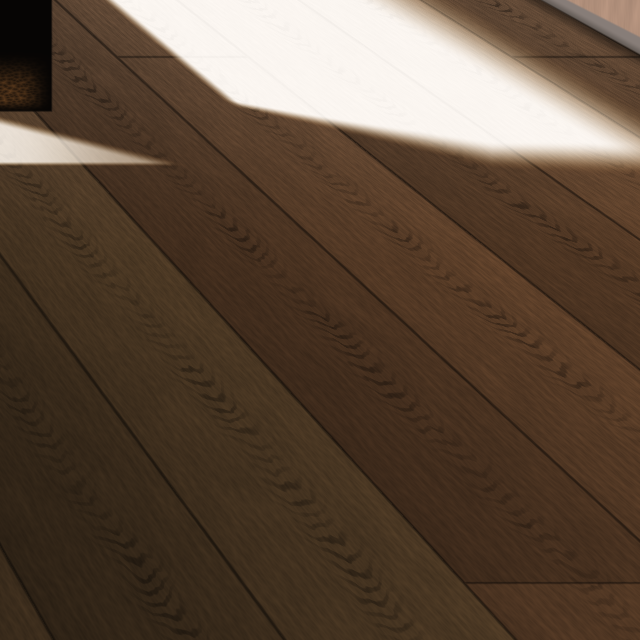
Reproduce this texture procedurally as a WebGL 2 fragment shader.

```glsl
#version 300 es
precision highp float;
uniform vec2 u_resolution;
out vec4 fragColor;

vec2 hash2(vec2 c) {
  vec2 h = vec2(dot(c, vec2(127.1, 311.7)), dot(c, vec2(269.5, 183.3)));
  return fract(sin(h) * 43758.5453);
}

// Distance to the nearest scattered point
float cellular(vec2 p) {
  vec2 cell = floor(p), f = fract(p);
  float nearest = 1.5;
  for (int j = -1; j <= 1; j++)
    for (int i = -1; i <= 1; i++) {
      vec2 o = vec2(i, j);
      nearest = min(nearest, length(o + hash2(cell + o) - f));
    }
  return nearest;
}

float waves(vec2 p) {
  float sum = 0.0, amp = 0.5;
  for (int i = 0; i < 4; i++) {
    sum += amp * sin(p.x + 1.7 * sin(p.y)) * cos(p.y * 0.8 + p.x * 0.4);
    p = mat2(1.5, 1.1, -1.1, 1.5) * p + 2.3;
    amp *= 0.6;
  }
  return sum;
}

// Signed distance to line ab, y pointing down; positive on the upper right
float side(vec2 p, vec2 a, vec2 b) {
  vec2 d = normalize(b - a), e = p - a;
  return d.y * e.x - d.x * e.y;
}

// Arched heartwood figure and straight pores; about 0 on average
float woodGrain(float u, float along, float board) {
  float drift = waves(vec2(along * 14.0 + board * 5.0, board * 3.1));
  float c = u - 0.56 - 0.06 * drift;
  float warp = waves(vec2(u * 13.0 + board * 9.0, along * 45.0));
  float arches = sin(along * 560.0 + c * c * 520.0 + warp * 4.5);
  float patches = 0.45 + 0.55 * smoothstep(-0.3, 0.3, waves(vec2(along * 32.0 + board, board * 7.0)));
  float heart = exp(-c * c * 130.0) * patches;
  float lines = sin(u * 115.0 + warp * 3.0 + 5.0 * drift);
  float pores = cellular(vec2(u * 75.0 + board * 17.0, along * 150.0)) - 0.5;
  float fibre = cellular(vec2(u * 38.0 - board * 11.0, along * 28.0)) - 0.5;
  float figure = -smoothstep(0.0, 0.9, arches) * heart * 0.24;
  return figure + 0.025 * lines * (1.0 - heart) + 0.11 * pores + 0.09 * fibre + 0.035 * warp;
}

// Sunlight: a large window patch and a thin wedge on the left
float sunlight(vec2 p) {
  vec2 corner = vec2(0.365, 0.163), bend = vec2(0.768, 0.245);
  float blur = mix(0.005, 0.022, smoothstep(0.35, 0.95, p.x));
  float left = smoothstep(-0.006, 0.008, side(p, vec2(0.169, 0.0), corner));
  float lower = min(side(p, corner, bend), side(p, bend, vec2(1.0, 0.252)));
  float right = smoothstep(-0.035, 0.048, side(p, vec2(1.0, 0.208), vec2(0.648, 0.0)));
  float patchLight = left * right * smoothstep(-blur, blur * 1.3, lower);
  float wedge = smoothstep(-0.003, 0.012, side(p, vec2(0.278, 0.256), vec2(0.0, 0.184)));
  wedge *= smoothstep(0.260, 0.252, p.y) * mix(0.88, 0.5, smoothstep(0.0, 0.27, p.x));
  return max(patchLight, wedge);
}

vec3 floorColor(vec2 p) {
  // Boards fan out from a vanishing point beyond the upper left
  float depth = p.y + 1.116;
  float lane = ((p.x + 1.12) / depth - 0.569) / 0.1706;
  float board = floor(lane), u = fract(lane), along = log(depth);
  float third = mod(board, 3.0);
  float joint = third < 0.5 ? 0.089 : (third > 1.5 && board > 0.0 ? 0.911 : 2.0);
  float beyond = step(joint, p.y) * step(0.5, joint);

  float tint = 1.0 - 0.075 * cos(3.14159 * (board + beyond)) + 0.1 * (u - 0.5);
  float shade = 0.74 + 0.3 * p.x + 0.5 * (1.0 - p.y) * (1.0 - p.y);
  float grain = woodGrain(u, along, board + beyond * 20.0);
  vec3 wood = mix(vec3(0.275, 0.205, 0.13), vec3(0.29, 0.198, 0.128), step(1.5, board));
  wood = mix(wood, vec3(0.28, 0.21, 0.155), smoothstep(0.45, 0.0, p.y));
  wood *= shade * tint * (1.0 + 1.25 * grain);

  // Dark gaps between boards and at their ends
  float gap = min(u, 1.0 - u) * 0.12 * depth;
  float seam = smoothstep(0.0036, 0.0004, gap);
  seam = max(seam, 0.8 * smoothstep(0.003, 0.0004, abs(p.y - joint)));
  wood *= 1.0 - 0.45 * seam;

  float sun = sunlight(p);
  vec3 bright = vec3(0.985, 0.965, 0.945) * (1.0 + 0.09 * grain - 0.025 * seam);
  return mix(wood, bright, pow(vec3(sun), vec3(0.88, 1.0, 1.18)));
}

void main() {
  vec2 p = gl_FragCoord.xy / u_resolution;
  p.y = 1.0 - p.y;
  float aa = 1.3 / u_resolution.y;
  vec3 color = floorColor(p);

  // Skirting and pale wall panel, with a contact shadow
  float skirt = side(p, vec2(0.846, 0.0), vec2(1.0, 0.085));
  float panel = side(p, vec2(0.886, 0.0), vec2(1.0, 0.058));
  color *= 1.0 - 0.45 * smoothstep(-0.022, 0.0, skirt);
  vec3 trim = mix(vec3(0.40, 0.37, 0.35), vec3(0.53, 0.49, 0.47), smoothstep(0.0, 0.012, skirt));
  float streak = waves(vec2(p.x * 190.0, p.y * 25.0));
  vec3 wall = vec3(0.69, 0.56, 0.48) * (1.0 + 0.06 * streak);
  color = mix(color, trim, smoothstep(-aa, aa, skirt));
  color = mix(color, wall, smoothstep(-aa, aa, panel));

  // Black box with a bronze reflection near its foot
  float box = max(p.x - 0.081, p.y - 0.174);
  float glow = smoothstep(0.08, 0.145, p.y) * smoothstep(0.176, 0.155, p.y);
  glow *= smoothstep(0.085, 0.025, p.x) * (0.45 + 0.8 * cellular(p * vec2(130.0, 240.0)));
  vec3 bronze = vec3(0.025, 0.018, 0.014) + vec3(0.27, 0.17, 0.08) * glow;
  color = mix(color, bronze, smoothstep(aa, -aa, box));

  fragColor = vec4(color, 1.0);
}
```
